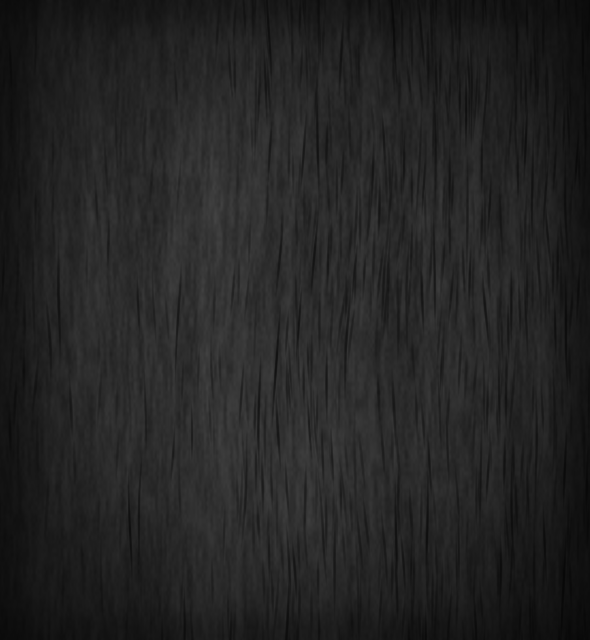
This texture is drawn by a Shadertoy shader. Its source:

```glsl
float hash(vec2 cell) {
    uvec2 q = uvec2(ivec2(cell) + 4096) * uvec2(1597334677u, 3812015801u);
    uint n = (q.x ^ q.y) * 1597334677u;
    n = (n ^ (n >> 15)) * 2246822519u;
    return float((n ^ (n >> 13)) >> 8) / 16777216.0;
}

float noise(vec2 p) {
    vec2 cell = floor(p), f = fract(p);
    f = f * f * (3.0 - 2.0 * f);
    float low = mix(hash(cell), hash(cell + vec2(1, 0)), f.x);
    float high = mix(hash(cell + vec2(0, 1)), hash(cell + vec2(1, 1)), f.x);
    return mix(low, high, f.y);
}

// Thin tapered pores, one per staggered cell, leaning slightly off vertical
float pores(vec2 p, vec2 density, float seed, float presence) {
    float column = floor(p.x * density.x);
    float dark = 0.0;
    for (float i = -1.0; i <= 1.0; i++) {
        float x = column + i;
        float y = p.y * density.y + hash(vec2(x, seed));
        vec2 id = vec2(x, floor(y) + seed * 37.0);
        float along = fract(y);
        float lean = (hash(id + 211.0) - 0.5) * 0.9 * (along - 0.5);
        float center = x + 0.2 + 0.6 * hash(id + 97.0) + lean;
        float gap = abs(p.x - center / density.x);
        float taper = sin(3.14159 * along);
        float width = 0.0008 + 0.0016 * taper;
        float line = 1.0 - smoothstep(0.2 * width, width + 0.0008, gap);
        float strength = smoothstep(1.0 - presence, 1.15 - presence, hash(id + 503.0));
        dark = max(dark, line * taper * strength * (0.45 + 0.55 * hash(id + 701.0)));
    }
    return dark;
}

void mainImage(out vec4 fragColor, in vec2 fragCoord) {
    vec2 uv = fragCoord / iResolution.xy;
    vec2 p = fragCoord / iResolution.y;

    // Gentle bending of the vertical grain
    vec2 grain = p;
    grain.x += 0.022 * noise(p * vec2(6.0, 2.5)) + 0.005 * noise(p * vec2(24.0, 9.0) + 40.0);

    // Broad bands, streaks and fine fibres
    float shade = 0.184;
    shade += 0.050 * (noise(grain * vec2(8.0, 1.3) + 17.0) - 0.5);
    shade += 0.030 * (noise(grain * vec2(32.0, 3.0) + 61.0) - 0.5);
    shade += 0.042 * (noise(grain * vec2(115.0, 9.0) + 5.0) - 0.5);
    shade += 0.050 * (noise(grain * vec2(220.0, 38.0) + 83.0) - 0.5);
    shade += 0.026 * (noise(p * vec2(300.0, 150.0) + 29.0) - 0.5);

    // Pores gather in the middle and on the right
    float presence = 0.16 + 0.3 * smoothstep(0.3, 0.55, uv.x);
    presence *= 0.5 + noise(p * vec2(9.0, 3.0) + 131.0);
    float dark = 0.0;
    for (float i = 0.0; i < 4.0; i++) {
        vec2 density = vec2(36.0, 5.0) + i * vec2(14.0, 2.3);
        dark = max(dark, pores(grain, density, i + 1.0, presence) * (1.0 - 0.12 * i));
    }
    shade *= 1.0 - 0.62 * dark;

    // Darkened sides and corners
    vec2 edge = abs(uv - 0.5) * 2.0;
    shade *= 1.0 - 0.55 * smoothstep(0.45, 1.4, length(edge));
    shade *= 1.0 - 0.35 * smoothstep(0.8, 1.0, edge.x);
    shade *= 1.0 - 0.20 * smoothstep(0.85, 1.0, edge.y);

    fragColor = vec4(vec3(clamp(shade, 0.0, 1.0)), 1.0);
}
```
